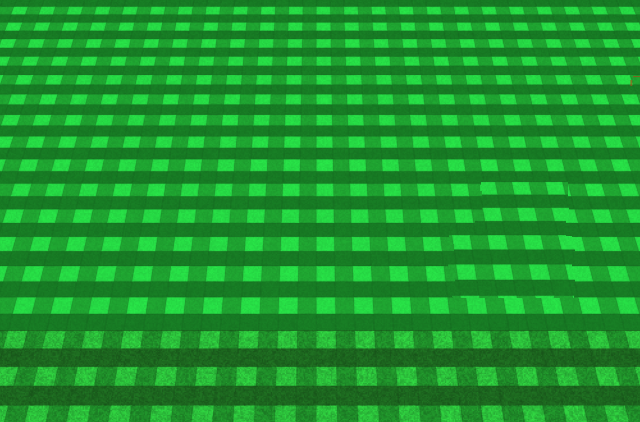
Write a Shadertoy shader that draws this pattern.

```glsl
const vec3 BRIGHT_GREEN = vec3(0.15, 0.86, 0.27);
const vec3 MID_GREEN = vec3(0.12, 0.64, 0.19);
const vec3 DARK_GREEN = vec3(0.09, 0.48, 0.14);
const vec3 DULL_BRIGHT = vec3(0.17, 0.75, 0.23);
const vec3 DULL_MID = vec3(0.12, 0.55, 0.16);
const vec3 DULL_DARK = vec3(0.11, 0.40, 0.12);
const vec3 SPECK_RED = vec3(0.62, 0.33, 0.10);

const float HORIZON = 1.528;      // distance of the vanishing line above the top
const float ROW_DENSITY = 65.05;
const float FIRST_ROW = 0.0158;
const float AXIS_X = 0.4945;      // column edge that stays vertical
const float DULL_START = 0.7826;

float hash21(vec2 p) {
    vec3 q = fract(p.xyx * 0.1031);
    q += dot(q, q.yzx + 33.33);
    return fract((q.x + q.y) * q.z);
}

float valueNoise(vec2 p) {
    vec2 cell = floor(p);
    vec2 f = fract(p);
    f = f * f * (3.0 - 2.0 * f);
    float low = mix(hash21(cell), hash21(cell + vec2(1.0, 0.0)), f.x);
    float high = mix(hash21(cell + vec2(0.0, 1.0)), hash21(cell + 1.0), f.x);
    return mix(low, high, f.y);
}

// Signed distance to the half-period stripe, positive inside
float stripeDistance(float x) {
    return 0.25 - abs(fract(x + 0.25) - 0.5);
}

float coverage(float d, float blur) {
    return smoothstep(-blur, blur, d);
}

float seam(float d, float halfWidth, float blur) {
    return 1.0 - smoothstep(halfWidth, halfWidth + blur, abs(d));
}

float boxMask(vec2 p, vec2 low, vec2 high, vec2 blur) {
    vec2 inside = smoothstep(low - blur, low + blur, p)
                * (1.0 - smoothstep(high - blur, high + blur, p));
    return inside.x * inside.y;
}

// Row and column indices on the receding field
vec2 fieldIndex(vec2 p) {
    float row = ROW_DENSITY * (1.0 / (FIRST_ROW + HORIZON) - 1.0 / (p.y + HORIZON));
    float spacing = 0.0426 + 0.0225 * p.y;
    return vec2((p.x - AXIS_X) / spacing, row);
}

// Index change across one pixel
vec2 indexStep(vec2 p, vec2 pixel) {
    float reach = p.y + HORIZON;
    return pixel * vec2(1.0 / (0.0426 + 0.0225 * p.y), ROW_DENSITY / (reach * reach));
}

// Slightly displaced area with a ragged outline
vec2 displacement(vec2 p) {
    float strip = floor(p.y * 64.0);
    float ragged = 0.012 * hash21(vec2(strip, 7.0));
    float left = mix(0.742, 0.700, step(0.558, p.y)) + ragged;
    float right = mix(0.884, 0.894, step(0.56, p.y)) + 0.4 * ragged;
    float inside = step(left, p.x) * step(p.x, right) * step(0.43, p.y) * step(p.y, 0.705);
    return inside * vec2(0.009, 0.004);
}

vec3 weave(float column, float row, vec3 bright, vec3 mid, vec3 dark) {
    return mix(dark, mix(mid, bright, column), row);
}

void mainImage(out vec4 fragColor, in vec2 fragCoord) {
    vec2 pixel = 1.0 / iResolution.xy;
    vec2 p = vec2(fragCoord.x, iResolution.y - fragCoord.y) * pixel;
    vec2 shifted = p + displacement(p);

    // Crossing stripes
    vec2 index = fieldIndex(shifted);
    vec2 blur = 0.6 * indexStep(shifted, pixel);
    float columnDistance = stripeDistance(index.x);
    float rowDistance = stripeDistance(index.y);
    float column = coverage(columnDistance, blur.x);
    float row = coverage(rowDistance, blur.y);
    float dull = coverage(p.y - DULL_START, 0.6 * pixel.y);
    vec3 color = mix(weave(column, row, BRIGHT_GREEN, MID_GREEN, DARK_GREEN),
                     weave(column, row, DULL_BRIGHT, DULL_MID, DULL_DARK), dull);

    // Faint seams and tone shifts between tiles
    float seams = max(seam(columnDistance, 0.008, 2.0 * blur.x),
                      seam(rowDistance, 0.008, 2.0 * blur.y));
    float tileTone = hash21(floor(index * 2.0) + 80.0) - 0.5;
    color *= 1.0 - 0.05 * seams + 0.025 * tileTone;

    // Grass grain, coarser in the dull foreground
    vec2 ground = p * vec2(1.515, 1.0);
    float fine = valueNoise(ground * 330.0) - 0.5;
    float coarse = valueNoise(ground * 145.0 + 19.0) - 0.5;
    color *= 1.0 + mix(0.08, 0.22, dull) * fine + mix(0.03, 0.13, dull) * coarse;

    // Small bent scratch near the right edge
    float scratch = max(boxMask(p, vec2(0.985, 0.190), vec2(0.988, 0.204), 0.5 * pixel),
                        boxMask(p, vec2(0.989, 0.180), vec2(1.010, 0.183), 0.5 * pixel));
    color = mix(color, SPECK_RED, 0.7 * scratch);

    fragColor = vec4(clamp(color, 0.0, 1.0), 1.0);
}
```
